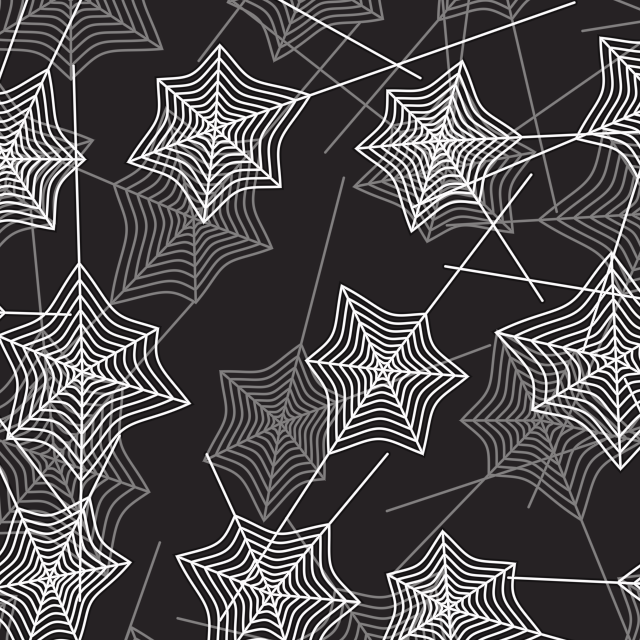
Reproduce this pattern procedurally as a Shadertoy shader.

```glsl
// Layered spider webs on near-black: a grey layer behind a white one.
// Each jittered grid cell holds a six-spoke web whose ring threads sag
// towards the hub; some spokes run on as long straight anchor threads.

#define CELL 0.355        // spacing of the webs
#define JITTER 0.42       // scatter of the hubs, in cells
#define WEB_RADIUS 0.150  // mean reach of the rings along a spoke
#define RINGS 9.0         // ring threads per web
#define RING_POWER 0.72   // below 1 widens the gaps outwards
#define SAG 0.29          // inward pull of a ring between spokes
#define HALF_WIDTH 0.0020 // half the thread thickness
#define ANCHOR_SHARE 0.45 // share of spokes that run on

const float TAU = 6.2831853;
const float SPOKES = 6.0;
const vec3 GROUND = vec3(0.148, 0.134, 0.142);
const vec3 SHADE = vec3(0.075, 0.065, 0.070);
const vec3 GREY = vec3(0.510, 0.500, 0.502);
const vec3 WHITE = vec3(0.990, 0.985, 0.990);

float hash(vec2 p) {
    return fract(sin(dot(p, vec2(127.1, 311.7))) * 43758.5453);
}

// One random value per spoke of a web; spoke numbers wrap around
float spokeHash(vec2 id, float spoke, float salt) {
    return hash(id * 1.7 + vec2(mod(spoke, SPOKES) * 3.1, salt));
}

// Spoke direction, in units of a regular sector
float spokeAngle(vec2 id, float spoke) {
    return spoke + 0.36 * (spokeHash(id, spoke, 5.3) - 0.5);
}

// Length of the part of a spoke that carries rings
float spokeReach(vec2 id, float spoke) {
    float size = WEB_RADIUS * mix(0.85, 1.15, hash(id + 8.6));
    return size * mix(0.80, 1.20, spokeHash(id, spoke, 9.7));
}

// Distance to a spoke, including its anchor thread
float spokeDistance(vec2 id, float spoke, float reach, float r, float turn) {
    float anchored = step(spokeHash(id, spoke, 13.9), ANCHOR_SHARE);
    float span = reach + anchored * mix(0.10, 0.45, spokeHash(id, spoke, 17.2));
    vec2 q = r * vec2(cos(turn), sin(turn));
    return length(vec2(q.x - clamp(q.x, 0.0, span), q.y));
}

// Distance to the threads of one web, p measured from its hub
float webDistance(vec2 p, vec2 id) {
    float sector = TAU / SPOKES;
    float r = max(length(p), 1e-5);
    float angle = atan(p.y, p.x) / sector + SPOKES * hash(id + 3.4);

    // Find the two spokes that enclose the point
    float spoke = floor(angle);
    if (angle < spokeAngle(id, spoke)) spoke -= 1.0;
    else if (angle > spokeAngle(id, spoke + 1.0)) spoke += 1.0;
    float a = spokeAngle(id, spoke);
    float b = spokeAngle(id, spoke + 1.0);
    float reachA = spokeReach(id, spoke);
    float reachB = spokeReach(id, spoke + 1.0);
    float d = min(spokeDistance(id, spoke, reachA, r, (angle - a) * sector),
                  spokeDistance(id, spoke + 1.0, reachB, r, (angle - b) * sector));

    // Outline of the sagging outer ring and its slope
    float gap = b - a;
    float w = (angle - a) / gap;
    float sag = SAG * gap;
    float chord = mix(reachA, reachB, w);
    float dip = 1.0 - 4.0 * sag * w * (1.0 - w);
    float outline = chord * dip;
    float slope = ((reachB - reachA) * dip - 4.0 * sag * chord * (1.0 - 2.0 * w))
                / (gap * sector);

    // Ring number as a field, divided by its gradient
    float u = RINGS * pow(r / outline, RING_POWER);
    float ring = clamp(floor(u + 0.5), 2.0, RINGS);
    float gradient = RING_POWER * u / r * length(vec2(1.0, slope / outline));
    return min(d, abs(u - ring) / gradient);
}

// Distance to the nearest thread of a whole layer of webs
float layerDistance(vec2 uv, float seed) {
    vec2 p = uv / CELL + seed * vec2(0.37, 0.61);
    vec2 home = floor(p);
    float d = 1.0;
    for (int y = -2; y <= 2; y++) {
        for (int x = -2; x <= 2; x++) {
            vec2 cell = home + vec2(x, y);
            vec2 id = cell + seed * 19.3;
            vec2 hub = cell + 0.5 + JITTER * (vec2(hash(id), hash(id + 41.7)) - 0.5);
            hub.x += 0.5 * mod(cell.y, 2.0) - 0.25; // stagger the rows
            d = min(d, webDistance((p - hub) * CELL, id));
        }
    }
    return d;
}

void mainImage(out vec4 fragColor, in vec2 fragCoord) {
    float side = min(iResolution.x, iResolution.y);
    vec2 uv = fragCoord / side;
    float soft = 0.75 / side;

    float back = layerDistance(uv, 1.0);
    float front = layerDistance(uv, 2.0);

    // Ground, darker close to the white threads, then both layers
    vec3 color = mix(SHADE, GROUND, smoothstep(0.0035, 0.0065, front));
    color = mix(GREY, color, smoothstep(-soft, soft, back - HALF_WIDTH));
    color = mix(WHITE, color, smoothstep(-soft, soft, front - HALF_WIDTH));
    fragColor = vec4(color, 1.0);
}
```
